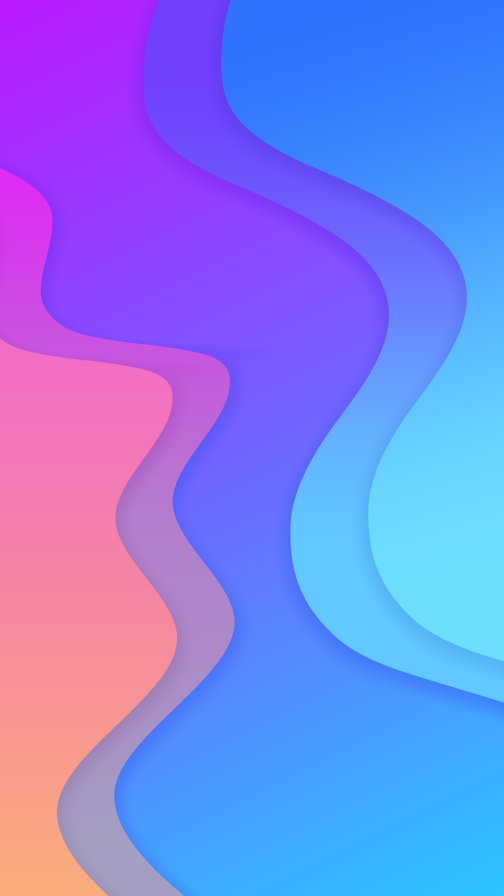
This background is drawn by a Shadertoy shader. Its source:

```glsl
// Layered wavy paper sheets: blue on the right, pink on the left, over a violet-to-cyan gradient.

const int KNOTS = 11;

// Wave outlines as knots: depth below the top, x, slope dx/ddepth (in canvas heights)
const vec3 RIGHT_WAVE[KNOTS] = vec3[KNOTS](
    vec3(0.0, 0.178, -0.45), vec3(0.091, 0.160, 0.0), vec3(0.156, 0.182, 0.9),
    vec3(0.208, 0.267, 2.4), vec3(0.286, 0.404, 1.0), vec3(0.352, 0.434, 0.0),
    vec3(0.466, 0.379, -0.75), vec3(0.592, 0.324, 0.0), vec3(0.697, 0.361, 0.9),
    vec3(0.749, 0.448, 3.0), vec3(0.794, 0.592, 2.8));

const vec3 LEFT_WAVE[KNOTS] = vec3[KNOTS](
    vec3(0.1875, 0.0, 2.3), vec3(0.247, 0.0586, 0.0), vec3(0.3255, 0.0456, 0.0),
    vec3(0.358, 0.0625, 1.2), vec3(0.384, 0.159, 9.0), vec3(0.402, 0.2435, 1.5),
    vec3(0.427, 0.2565, 0.0), vec3(0.560, 0.1927, 0.0), vec3(0.694, 0.2617, 0.0),
    vec3(0.888, 0.1276, 0.0), vec3(1.0, 0.2057, 1.2));

// Cubic Hermite curve through the knots, straight beyond both ends
float waveX(vec3 knots[KNOTS], float depth) {
    vec3 first = knots[0];
    vec3 last = knots[KNOTS - 1];
    if (depth <= first.x) return first.y + first.z * (depth - first.x);
    if (depth >= last.x) return last.y + last.z * (depth - last.x);
    float x = first.y;
    for (int i = 0; i < KNOTS - 1; i++) {
        vec3 a = knots[i];
        vec3 b = knots[i + 1];
        if (depth >= a.x && depth < b.x) {
            float span = b.x - a.x;
            float t = (depth - a.x) / span;
            float u = 1.0 - t;
            x = u * u * ((1.0 + 2.0 * t) * a.y + t * span * a.z)
              + t * t * ((3.0 - 2.0 * t) * b.y - u * span * b.z);
        }
    }
    return x;
}

// Approximate signed distance to a wave, positive on its right
float waveDistance(vec3 knots[KNOTS], vec2 q) {
    const float STEP = 0.001;
    float slope = (waveX(knots, q.y + STEP) - waveX(knots, q.y - STEP)) / (2.0 * STEP);
    return (q.x - waveX(knots, q.y)) / sqrt(1.0 + slope * slope);
}

// Three-colour gradient
vec3 ramp(vec3 a, vec3 b, vec3 c, float t) {
    t = clamp(t, 0.0, 1.0) * 2.0;
    return mix(mix(a, b, min(t, 1.0)), c, max(t - 1.0, 0.0));
}

// Lays a sheet and its soft drop shadow over the colour below; side is 1 for right, -1 for left
vec3 laySheet(vec3 below, vec3 sheet, vec3 shade, float strength,
              vec3 knots[KNOTS], vec2 q, float side) {
    const vec2 SHADOW_OFFSET = vec2(0.0, 0.006);
    float pixel = 1.0 / iResolution.y;
    float d = -side * waveDistance(knots, q);
    float shadowD = -side * waveDistance(knots, q - SHADOW_OFFSET);
    float shadow = strength * (1.0 - smoothstep(-0.008, 0.022, shadowD));
    float cover = 1.0 - smoothstep(-0.7 * pixel, 0.7 * pixel, d);
    return mix(mix(below, shade, shadow), sheet, cover);
}

void mainImage(out vec4 fragColor, in vec2 fragCoord) {
    // x from the left and depth from the top, in canvas heights
    vec2 q = fragCoord / iResolution.y;
    q.x *= 0.5625 * iResolution.y / iResolution.x;
    q.y = 1.0 - q.y;

    const vec2 BLUE_SHIFT = vec2(0.087, -0.0195);
    const vec2 PINK_SHIFT = vec2(-0.064, 0.018);

    // Sheet gradients
    vec3 backdrop = ramp(vec3(0.73, 0.10, 1.0), vec3(0.44, 0.39, 1.0),
                         vec3(0.17, 0.77, 1.0), (q.y + 0.5 * q.x) / 1.28);
    vec3 indigo = mix(vec3(0.44, 0.25, 0.99), vec3(0.38, 0.79, 1.0),
                      smoothstep(0.05, 0.65, q.y));
    vec3 blue = mix(vec3(0.19, 0.45, 0.99), vec3(0.43, 0.87, 1.0),
                    smoothstep(0.1, 0.8, q.y + 0.3 * q.x));
    vec3 mauve = ramp(vec3(0.87, 0.17, 0.96), vec3(0.70, 0.49, 0.80),
                      vec3(0.64, 0.62, 0.76), (q.y - 0.2) / 0.75);
    vec3 pink = ramp(vec3(0.95, 0.43, 0.77), vec3(0.965, 0.54, 0.62),
                     vec3(0.98, 0.68, 0.48), (q.y - 0.4) / 0.6);

    // Shadow tints
    vec3 violetShade = mix(vec3(0.45, 0.12, 0.95), vec3(0.20, 0.36, 0.95),
                           smoothstep(0.15, 0.6, q.y));
    vec3 blueShade = indigo * vec3(0.75, 0.78, 0.92);
    vec3 mauveShade = mauve * vec3(0.85, 0.78, 0.86);

    // Stack the sheets, back to front
    vec3 color = backdrop;
    color = laySheet(color, indigo, violetShade, 0.45, RIGHT_WAVE, q, 1.0);
    color = laySheet(color, blue, blueShade, 0.5, RIGHT_WAVE, q - BLUE_SHIFT, 1.0);
    color = laySheet(color, mauve, violetShade, 0.45, LEFT_WAVE, q, -1.0);
    color = laySheet(color, pink, mauveShade, 0.5, LEFT_WAVE, q - PINK_SHIFT, -1.0);
    fragColor = vec4(color, 1.0);
}
```
